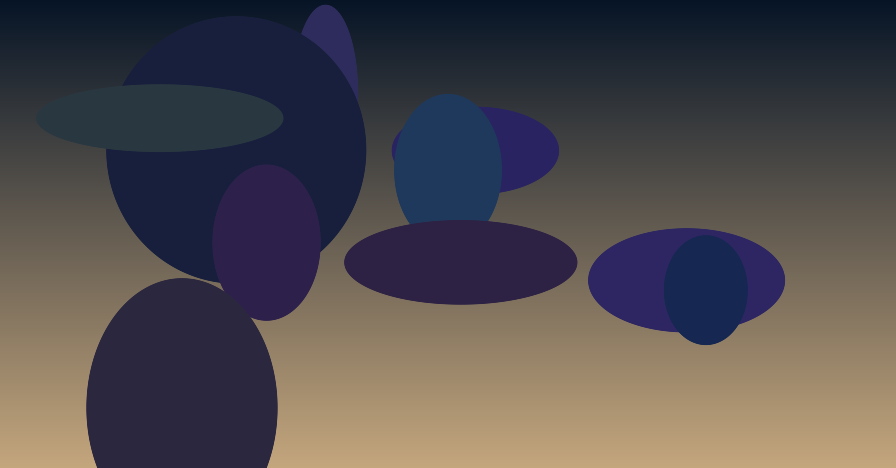
A Shadertoy shader for this background:

```glsl
// Flat, dark ellipses layered over a night-to-sand vertical gradient.

const vec3 SKY_TOP     = vec3(0.024, 0.078, 0.149);
const vec3 SAND_BOTTOM = vec3(0.769, 0.651, 0.490);

const vec3 VIOLET      = vec3(0.180, 0.173, 0.361);
const vec3 MIDNIGHT    = vec3(0.094, 0.122, 0.239);
const vec3 SLATE_TEAL  = vec3(0.161, 0.216, 0.251);
const vec3 PURPLE      = vec3(0.176, 0.129, 0.298);
const vec3 CHARCOAL    = vec3(0.169, 0.153, 0.247);
const vec3 INDIGO      = vec3(0.161, 0.141, 0.380);
const vec3 STEEL_BLUE  = vec3(0.118, 0.224, 0.361);
const vec3 PLUM        = vec3(0.176, 0.133, 0.267);
const vec3 SOFT_INDIGO = vec3(0.176, 0.149, 0.384);
const vec3 NAVY        = vec3(0.086, 0.153, 0.322);

const float EDGE_PIXELS = 0.5;

// Approximate signed distance to an ellipse, in the units of its radii
float ellipseDistance(vec2 offset, vec2 radii) {
    float k = length(offset / radii);
    float slope = length(offset / (radii * radii));
    return k * (k - 1.0) / max(slope, 1e-5);
}

// Paint one ellipse; centre and radii are fractions of the canvas
void paintEllipse(inout vec3 color, vec2 uv, vec2 centre, vec2 radii, vec3 fill) {
    float d = ellipseDistance((uv - centre) * iResolution.xy, radii * iResolution.xy);
    color = mix(color, fill, 1.0 - smoothstep(-EDGE_PIXELS, EDGE_PIXELS, d));
}

void mainImage(out vec4 fragColor, in vec2 fragCoord) {
    vec2 uv = fragCoord / iResolution.xy;

    // Backdrop
    vec3 color = mix(SAND_BOTTOM, SKY_TOP, uv.y);

    // Left cluster, back to front
    paintEllipse(color, uv, vec2(0.3633, 0.8020), vec2(0.0365, 0.1880), VIOLET);
    paintEllipse(color, uv, vec2(0.2637, 0.6795), vec2(0.1452, 0.2860), MIDNIGHT);
    paintEllipse(color, uv, vec2(0.1784, 0.7475), vec2(0.1380, 0.0725), SLATE_TEAL);
    paintEllipse(color, uv, vec2(0.2975, 0.4815), vec2(0.0605, 0.1670), PURPLE);
    paintEllipse(color, uv, vec2(0.2031, 0.1287), vec2(0.1068, 0.2770), CHARCOAL);

    // Centre cluster
    paintEllipse(color, uv, vec2(0.5306, 0.6782), vec2(0.0935, 0.0940), INDIGO);
    paintEllipse(color, uv, vec2(0.5000, 0.6365), vec2(0.0602, 0.1630), STEEL_BLUE);
    paintEllipse(color, uv, vec2(0.5143, 0.4394), vec2(0.1302, 0.0905), PLUM);

    // Right pair
    paintEllipse(color, uv, vec2(0.7663, 0.4010), vec2(0.1100, 0.1115), SOFT_INDIGO);
    paintEllipse(color, uv, vec2(0.7878, 0.3800), vec2(0.0469, 0.1175), NAVY);

    fragColor = vec4(color, 1.0);
}
```
